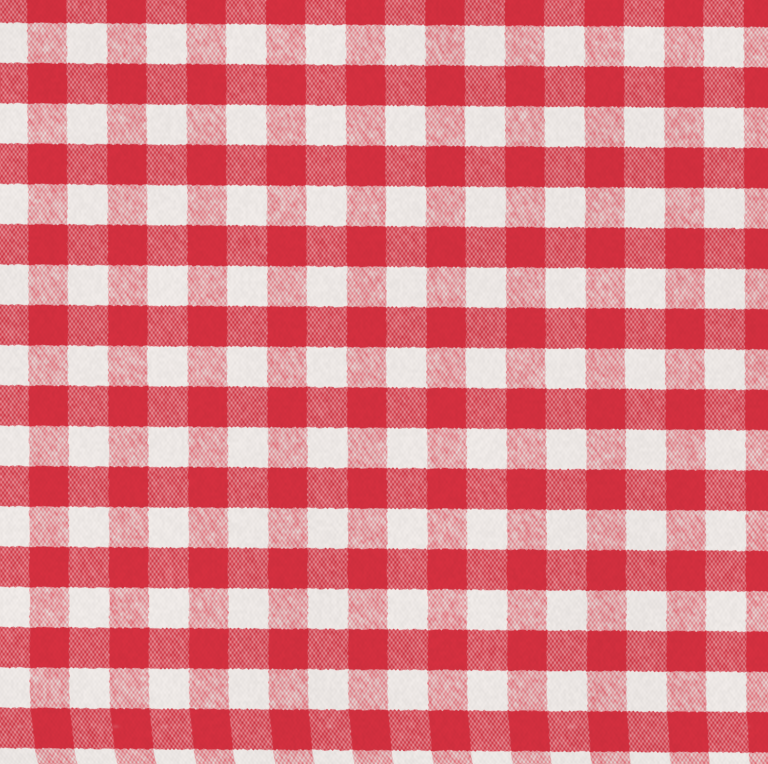
Reproduce this texture procedurally as a WebGL 2 fragment shader.

```glsl
#version 300 es
precision highp float;

uniform vec2 u_resolution;
out vec4 fragColor;

const float PI = 3.14159;

float hash(vec2 p) {
  vec3 q = fract(p.xyx * vec3(0.1031, 0.1030, 0.0973));
  q += dot(q, q.yzx + 33.33);
  return fract((q.x + q.y) * q.z);
}

float noise(vec2 p) {
  vec2 i = floor(p), f = fract(p);
  f *= f * (3.0 - 2.0 * f);
  return mix(mix(hash(i), hash(i + vec2(1, 0)), f.x),
             mix(hash(i + vec2(0, 1)), hash(i + vec2(1, 1)), f.x), f.y);
}

// 1 inside the dyed half of each period, 0 in the plain half
float stripe(float x, float halfWidth, float blur) {
  float d = abs(fract(x + 0.25) - 0.5) - halfWidth;
  return 1.0 - smoothstep(-blur, blur, d);
}

// Stripe coordinates: slightly tilted rows, columns pulled sideways near the hem
vec2 clothCoords(vec2 uv) {
  float down = 1.0 - uv.y;
  float pull = max(down - 0.89, 0.0) / 0.11;
  float column = uv.x * 9.648 - 0.339 - 0.038 * down
               - 0.10 * (1.0 - 0.6 * uv.x) * pull * pull;
  float row = down * 9.479 - 0.782 - 0.055 * uv.x;
  return vec2(column, row);
}

// Small pale snags scattered along the bottom row
float snags(vec2 uv) {
  float amount = 0.0;
  for (int i = 0; i < 12; i++) {
    float k = float(i);
    vec2 center = vec2((k + hash(vec2(k, 3.0))) / 12.0,
                       0.049 + 0.027 * step(0.4, hash(vec2(k, 8.0))));
    vec2 d = (uv - center) / vec2(0.0045, 0.0025);
    amount += exp(-dot(d, d)) * hash(vec2(k, 15.0));
  }
  return min(amount, 1.0);
}

void main() {
  vec2 uv = gl_FragCoord.xy / u_resolution;
  vec2 cloth = clothCoords(uv);
  vec2 blur = fwidth(cloth) * 0.7 + 0.003;

  // Plain weave, faded out where threads are finer than the pixel grid
  vec2 thread = cloth * vec2(40.0, 30.0);
  vec2 fineness = fwidth(thread);
  float visible = 1.0 - smoothstep(0.8, 1.4, max(fineness.x, fineness.y));
  float weave = cos(PI * thread.x) * cos(PI * thread.y) * visible;

  // Uneven yarn: fine grain and longer slanted slubs
  float grain = noise(thread * 0.8) - 0.5;
  float slub = noise(vec2(thread.x + thread.y, thread.y - thread.x) * vec2(0.22, 0.5)) - 0.5;

  // Dyed stripes with edges that step from thread to thread
  vec2 ragged = vec2(noise(vec2(7.0, thread.y)), noise(vec2(thread.x, 19.0))) - 0.5;
  vec2 edge = cloth + 0.018 * ragged;
  float warp = stripe(edge.x, 0.247, blur.x);
  float weft = stripe(edge.y, 0.251, blur.y);

  // Share of warp showing on the surface, lower across the dyed weft
  float warpShare = mix(0.36, 0.26, weft) + 0.20 * weave
                  + mix(0.22, 0.10, weft) * (grain + slub);
  float dye = mix(weft, warp, clamp(warpShare, 0.0, 1.0));
  dye -= 0.3 * snags(uv) * dye;

  vec3 white = vec3(0.925, 0.905, 0.895);
  vec3 red = vec3(0.82, 0.185, 0.245);
  vec3 color = mix(white, red, dye);

  // Thread relief and faint uneven lighting
  color *= 1.0 + 0.012 * weave + 0.035 * grain + 0.02 * (noise(uv * 5.0) - 0.5);
  fragColor = vec4(color, 1.0);
}
```
